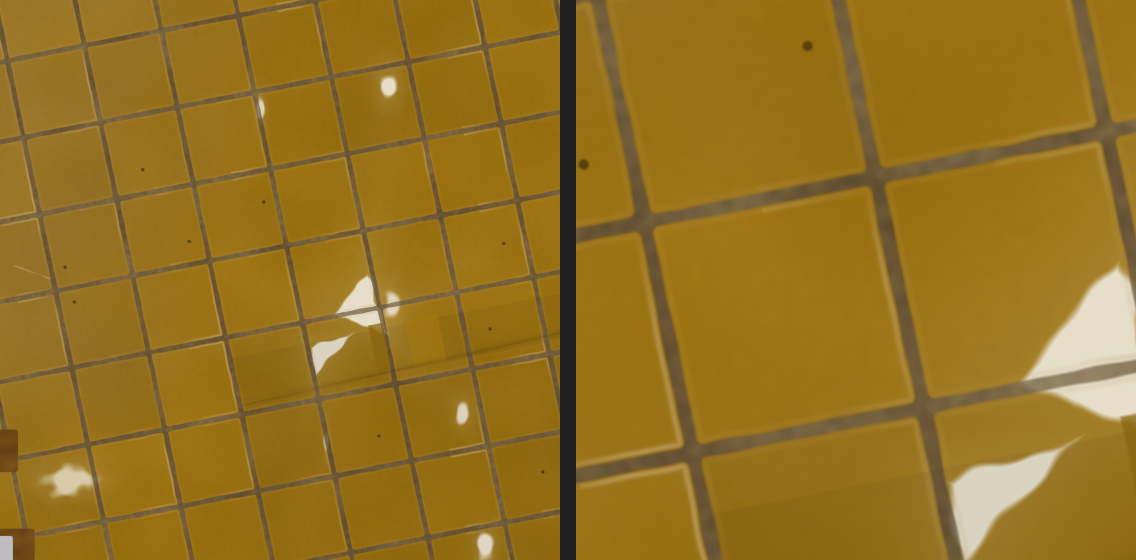
Left, the full canvas; right, a detail of the centre.
Reproduce this pattern procedurally as a three.js fragment shader.

```glsl
// Tilted grid of glossy amber wall tiles with grey-brown joints, glare and repair patches.
varying vec2 vUv;

const vec2 NODE = vec2(0.5117, 0.5612);      // one joint crossing
const vec2 ACROSS = vec2(0.1374, 0.0270);    // step to the next column
const vec2 UPWARD = vec2(-0.0287, 0.1371);   // step to the next row
const float PITCH = 0.140;
const float JOINT = 0.029;                   // half joint width, in tiles
const float CORNER = 0.03;
const float SOFT = 0.0013;                   // edge smoothing
const vec3 AMBER = vec3(0.595, 0.435, 0.065);
const vec3 DULL_AMBER = vec3(0.595, 0.455, 0.155);
const vec3 GROUT = vec3(0.47, 0.39, 0.255);
const vec3 DARK_GROUT = vec3(0.37, 0.29, 0.17);
const vec3 RIM = vec3(0.73, 0.62, 0.39);
const vec3 GLARE = vec3(0.90, 0.87, 0.79);
const vec3 WOOD = vec3(0.43, 0.28, 0.09);

float cross2(vec2 a, vec2 b) { return a.x * b.y - a.y * b.x; }

vec2 hash2(vec2 p) {
  p = vec2(dot(p, vec2(127.1, 311.7)), dot(p, vec2(269.5, 183.3)));
  return fract(sin(p) * 43758.5);
}

float gradientNoise(vec2 p) {
  vec2 i = floor(p), f = fract(p), u = f * f * (3.0 - 2.0 * f);
  vec2 e = vec2(1.0, 0.0);
  float a = dot(hash2(i) * 2.0 - 1.0, f);
  float b = dot(hash2(i + e) * 2.0 - 1.0, f - e);
  float c = dot(hash2(i + e.yx) * 2.0 - 1.0, f - e.yx);
  float d = dot(hash2(i + 1.0) * 2.0 - 1.0, f - 1.0);
  return mix(mix(a, b, u.x), mix(c, d, u.x), u.y);
}

float fill(float d) { return 1.0 - smoothstep(-SOFT, SOFT, d); }

float boxDist(vec2 p, vec2 halfSize, float radius) {
  vec2 d = abs(p) - halfSize + radius;
  return length(max(d, 0.0)) + min(max(d.x, d.y), 0.0) - radius;
}

float edgeDist(vec2 p, vec2 a, vec2 b) { return cross2(p - a, normalize(b - a)); }

// Corners run counter-clockwise
float triangleDist(vec2 p, vec2 a, vec2 b, vec2 c) {
  return max(edgeDist(p, a, b), max(edgeDist(p, b, c), edgeDist(p, c, a)));
}

float segmentDist(vec2 p, vec2 a, vec2 b) {
  vec2 d = b - a;
  return length(p - a - d * clamp(dot(p - a, d) / dot(d, d), 0.0, 1.0));
}

// Bright ragged core with a faint halo
float glint(vec2 p, vec2 centre, vec2 size, float ragged) {
  float r = length((p - centre) / size) + ragged;
  return (1.0 - smoothstep(0.45, 1.0, r)) + 0.18 * exp(-r * r * 0.5);
}

// Rectangular patch in tile units
float patchMask(vec2 q, vec2 centre, vec2 halfSize) {
  return fill(boxDist(q - centre, halfSize, 0.0) * PITCH);
}

void main() {
  vec2 p = vUv, o = p - NODE;
  vec2 q = vec2(cross2(o, UPWARD), cross2(ACROSS, o)) / cross2(ACROSS, UPWARD);
  vec2 id = floor(q), cell = fract(q) - 0.5, seed = hash2(id + 7.0);
  float cloud = gradientNoise(p * 7.0), grain = gradientNoise(p * 110.0);
  float wobble = gradientNoise(p * 38.0);

  // Glaze: duller to the left, slightly different on each tile
  float dull = 1.0 - smoothstep(0.0, 0.55, p.x + 0.2 * cloud - 0.12 * (p.y - 0.5));
  vec3 glaze = mix(AMBER, DULL_AMBER, dull * smoothstep(0.0, 0.45, p.y));
  glaze *= 1.0 + 0.05 * (seed.x - 0.5) + 0.05 * cloud + 0.025 * grain;
  glaze += vec3(0.02, 0.02, 0.03) * gradientNoise(q * 1.6 + seed * 0.5);

  // Rare dark specks
  vec2 speck = (hash2(id + 31.0) - 0.5) * 0.7;
  float speckMask = step(0.88, seed.y) * fill(length(cell - speck) * PITCH - 0.003);
  glaze = mix(glaze, vec3(0.25, 0.17, 0.05), 0.7 * speckMask);

  // Window reflection and lamp glints
  float ragged = wobble * 0.012;
  float window = triangleDist(p, vec2(0.598, 0.438), vec2(0.690, 0.405), vec2(0.657, 0.515));
  window = min(window, triangleDist(p, vec2(0.566, 0.336), vec2(0.628, 0.403), vec2(0.553, 0.381)));
  float shine = 1.0 - smoothstep(-0.004, 0.003, window + ragged);
  shine += 0.14 * exp(-max(window, 0.0) * 22.0);
  float rough = wobble * 0.7;
  shine += 0.75 * glint(p, vec2(0.700, 0.455), vec2(0.018, 0.030), rough);
  shine += glint(p, vec2(0.694, 0.844), vec2(0.018, 0.028), rough);
  shine += 0.8 * glint(p, vec2(0.465, 0.805), vec2(0.009, 0.026), rough);
  shine += 0.8 * glint(p, vec2(0.826, 0.260), vec2(0.013, 0.025), rough);
  shine += glint(p, vec2(0.868, 0.023), vec2(0.018, 0.028), rough);
  shine += 0.7 * glint(p, vec2(0.124, 0.141), vec2(0.052, 0.030), rough);
  shine += 0.5 * glint(p, vec2(0.582, 0.212), vec2(0.006, 0.024), rough);
  shine = min(shine, 1.0);
  glaze = mix(glaze, GLARE, shine);

  // Joints with uneven width, dark stretches and pale glazed rims
  float tile = boxDist(cell, vec2(0.5 - JOINT + 0.012 * wobble), CORNER) * PITCH;
  float upright = step(abs(cell.y), abs(cell.x));
  float stain = smoothstep(-0.25, 0.4, gradientNoise(p * 12.0 + 5.0) + 0.15 * upright);
  vec3 grout = mix(GROUT, DARK_GROUT, 0.65 * stain) * (1.0 + 0.18 * grain);
  grout = mix(grout, GLARE, 0.25 * shine);
  float rim = exp(-pow((tile + 0.0025) / 0.0018, 2.0));
  float rimWear = smoothstep(0.0, 0.45, gradientNoise(p * 9.0 + 19.0) + 0.1);
  glaze = mix(glaze, RIM, rim * (0.12 + 0.6 * rimWear * step(0.0, cell.x)));
  vec3 color = mix(grout, glaze, fill(tile));

  // Repair patches and their seam
  color *= 1.0 - 0.035 * patchMask(q, vec2(3.0, -4.87), vec2(4.0, 3.0));
  color *= 1.0 - 0.05 * patchMask(q, vec2(2.0, -1.56), vec2(2.97, 0.29));
  color = mix(color, AMBER * 0.9, 0.75 * patchMask(q, vec2(0.90, -1.50), vec2(0.09, 0.30)));
  color = mix(color, AMBER * 1.08, 0.6 * patchMask(q, vec2(1.49, -1.53), vec2(0.21, 0.30)));
  float seam = abs(q.y + 1.86 - 0.03 * q.x) * PITCH;
  color *= 1.0 - 0.15 * exp(-seam * 250.0) * smoothstep(-1.0, -0.9, q.x);

  // Pale scratch, then wooden blocks at the left border
  float scratch = segmentDist(p, vec2(0.027, 0.525), vec2(0.088, 0.503)) - 0.0014;
  color = mix(color, RIM, 0.6 * fill(scratch + 0.002 * wobble));
  float block = boxDist(p - vec2(0.0, 0.195), vec2(0.032, 0.038), 0.006);
  block = min(block, boxDist(p - vec2(0.0, 0.020), vec2(0.062, 0.036), 0.006));
  color = mix(color, WOOD * (1.0 + 0.25 * wobble), fill(block));
  color = mix(color, vec3(0.75, 0.74, 0.75), fill(boxDist(p - vec2(0.0, 0.012), vec2(0.023, 0.031), 0.004)));

  gl_FragColor = vec4(color, 1.0);
}
```
